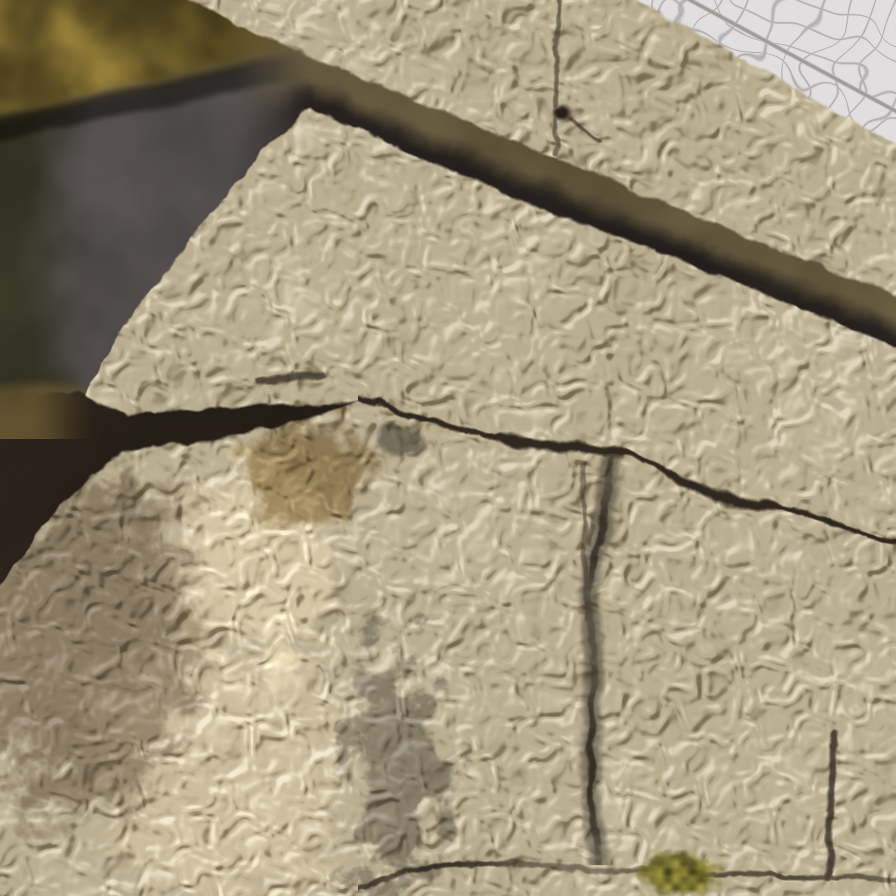
A WebGL 2 fragment shader for this texture:

```glsl
#version 300 es
precision highp float;
// Weathered stone blocks split by a slanting groove, a shadowed niche and cracks.
// Outlines and cracks follow height profiles; warped noise gives the grain.
uniform vec2 u_resolution;
out vec4 fragColor;

const int N = 7;
const vec3 CRACK = vec3(.16, .13, .1);

float hash(vec2 p) {
  vec3 q = fract(p.xyx * .1031);
  q += dot(q, q.yzx + 33.33);
  return fract((q.x + q.y) * q.z);
}

float noise(vec2 p) {
  vec2 i = floor(p), f = fract(p);
  f = f * f * (3. - 2. * f);
  return mix(mix(hash(i), hash(i + vec2(1, 0)), f.x),
             mix(hash(i + vec2(0, 1)), hash(i + 1.), f.x), f.y);
}

float fbm(vec2 p) {
  float sum = 0., amp = .53;
  for (int i = 0; i < 4; i++) {
    sum += amp * noise(p);
    p = mat2(1.6, 1.2, -1.2, 1.6) * p + 7.3;
    amp *= .5;
  }
  return sum;
}

// Evenly spaced heights from x = a to b, flat beyond the ends
float profile(float x, float a, float b, float y[N]) {
  float t = clamp((x - a) / (b - a), 0., 1.) * float(N - 1);
  int i = min(int(t), N - 2);
  return mix(y[i], y[i + 1], t - float(i));
}

float stroke(float d, float width) {
  return 1. - smoothstep(width * .4, width + .002, abs(d));
}

float segment(vec2 p, vec2 a, vec2 b) {
  vec2 d = b - a;
  return length(p - a - d * clamp(dot(p - a, d) / dot(d, d), 0., 1.));
}

// Soft elliptical patch with a ragged rim
float blot(vec2 p, vec2 center, vec2 radius, float rough) {
  return 1. - smoothstep(.7, 1.15, length((p - center) / radius) + rough);
}

float grain(vec2 p) {
  vec2 warp = vec2(noise(p * 48.), noise(p * 48. + 31.)) - .5;
  return .65 * noise(p * vec2(68, 82) + warp * 2.6) + .35 * noise(p * 150. + warp * 3.);
}

vec3 stone(vec2 p, float broad) {
  float g = grain(p), relief = g - grain(p + vec2(-.004, .005));
  float tone = .12 + relief * .75 + g * .4 + broad * .4;
  vec3 c = mix(vec3(.47, .42, .32), vec3(.73, .68, .565), smoothstep(0., .5, tone));
  return mix(c, vec3(.88, .84, .74), smoothstep(.5, 1., tone));
}

// Daylight behind a sagging net
vec3 sky(vec2 p) {
  vec2 q = p * 32. + 1.4 * vec2(noise(p * 28.), noise(p * 28. + 9.));
  vec2 cell = abs(fract(mat2(.9, .45, -.45, .9) * q) - .5);
  float net = .55 * smoothstep(.43, .5, max(cell.x, cell.y));
  float cable = .8 * stroke(p.y - 1. + .54 * (p.x - .77), .002);
  return mix(vec3(.88, .87, .87), vec3(.56, .54, .54), max(net, cable));
}

// Niche, groove and slot; rise runs 0 to 1 across the groove
vec3 shadowed(vec2 p, float rise, float broad, float slot) {
  vec3 c = mix(vec3(.2, .2, .14), vec3(.31, .29, .29), smoothstep(.03, .12, p.x + .08 * broad - .04));
  c = mix(c, vec3(.37, .31, .18), blot(p, vec2(.04, .535), vec2(.1, .04), 0.));
  float above = p.y - .855 - .2 * p.x - .02 * broad;
  vec3 ochre = mix(vec3(.33, .28, .13), vec3(.58, .49, .22), smoothstep(.25, .75, broad));
  ochre *= 1. - .45 * smoothstep(.08, .28, p.x);
  c = mix(c, ochre, smoothstep(-.01, .02, above));
  c *= 1. - .45 * stroke(above + .008, .018);
  vec3 groove = mix(vec3(.14, .12, .11), vec3(.37, .33, .23), smoothstep(.15, .65, rise));
  c = mix(c, groove, smoothstep(.25, .36, p.x));
  return mix(c, CRACK, slot) * (.75 + .5 * broad);
}

void main() {
  vec2 p = gl_FragCoord.xy / u_resolution;
  float broad = fbm(p * 9.), rough = fbm(p * 42.) - .5, wear = noise(p * 24.);
  vec2 w = p + .012 * vec2(rough, fbm(p * 42. + 50.) - .5);

  // Block outlines
  float upperBase = profile(w.x, .19, 1., float[N](1.012, .948, .89, .838, .781, .727, .674));
  float middleTop = min(
    profile(w.x, .088, .345, float[N](.545, .624, .68, .734, .789, .84, .878)),
    profile(w.x, .345, 1., float[N](.878, .828, .781, .739, .698, .655, .609)));
  float middleBase = profile(w.x, .087, .41, float[N](.565, .541, .545, .549, .55, .552, .557));
  float lowerTop = profile(w.x, 0., .41, float[N](.343, .435, .494, .502, .514, .53, .557));
  float slotDepth = min(w.y - lowerTop, middleBase - w.y);
  float depth = max(slotDepth, min(w.y - middleTop, upperBase - w.y));

  // Stone with pale scars and stains
  vec3 c = stone(p, broad);
  c *= 1. + .14 * blot(p, vec2(.28, .37), vec2(.1, .12), rough);
  c *= 1. + .09 * blot(p, vec2(.25, .13), vec2(.16, .17), rough);
  c *= 1. - vec3(.26, .29, .31) * blot(p, vec2(.085, .29), vec2(.14, .21), rough);
  c *= 1. - vec3(.25, .31, .43) * blot(p, vec2(.345, .475), vec2(.07, .065), rough);
  c *= 1. - .38 * blot(p, vec2(.445, .51), vec2(.026, .021), rough);
  c *= 1. - .28 * blot(p, vec2(.44, .13), vec2(.05, .15), rough * 2.);

  // Cracks and joints, gathered as darkness
  float split = w.y - profile(w.x, .4, 1., float[N](.557, .524, .503, .495, .445, .427, .391));
  float swell = blot(p, vec2(.625, .502), vec2(.08, .05), 0.) + blot(p, vec2(.8, .442), vec2(.07, .05), 0.);
  float dark = step(.4, p.x) * .95 * stroke(split, .002 + .002 * wear + .0035 * swell);
  float upright = w.x - profile(w.y, .03, .492, float[N](.672, .659, .66, .664, .656, .674, .684));
  float below = step(.035, p.y) * step(p.y, .492);
  c *= 1. - .35 * below * stroke(upright, .014);
  dark = max(dark, below * stroke(upright, .004) * (.3 + .6 * wear));
  float bed = w.y - profile(w.x, .4, 1., float[N](.012, .035, .036, .028, .025, .022, .018));
  dark = max(dark, step(.4, p.x) * stroke(bed, .003) * (.4 + .5 * wear));
  dark = max(dark, .45 * stroke(segment(w, vec2(.652, .48), vec2(.655, .31)), .003));
  dark = max(dark, .75 * stroke(segment(w, vec2(.929, .18), vec2(.925, .02)), .004));
  dark = max(dark, .55 * stroke(segment(w, vec2(.622, 1), vec2(.622, .83)), .002));
  dark = max(dark, .6 * stroke(segment(w, vec2(.63, .873), vec2(.67, .845)), .002));
  dark = max(dark, stroke(length(w - vec2(.628, .873)), .01));
  dark = max(dark, .7 * stroke(segment(w, vec2(.29, .575), vec2(.36, .582)), .004));
  c = mix(c, CRACK, dark);
  vec3 moss = mix(vec3(.25, .24, .06), vec3(.66, .62, .22), noise(p * 110.));
  c = mix(c, moss, .85 * blot(p, vec2(.757, .025), vec2(.045, .024), rough));

  // Openings, then daylight above the top block
  float rise = (w.y - middleTop) / max(upperBase - middleTop, .01);
  float slot = smoothstep(0., .005, slotDepth) * max(smoothstep(.03, .11, p.x), step(p.y, .51));
  c = mix(c, shadowed(p, rise, broad, slot), smoothstep(0., .005, depth));
  c = mix(c, sky(p), smoothstep(-.003, .003, w.y - 1. + .56 * (w.x - .71)));
  fragColor = vec4(c, 1);
}
```
